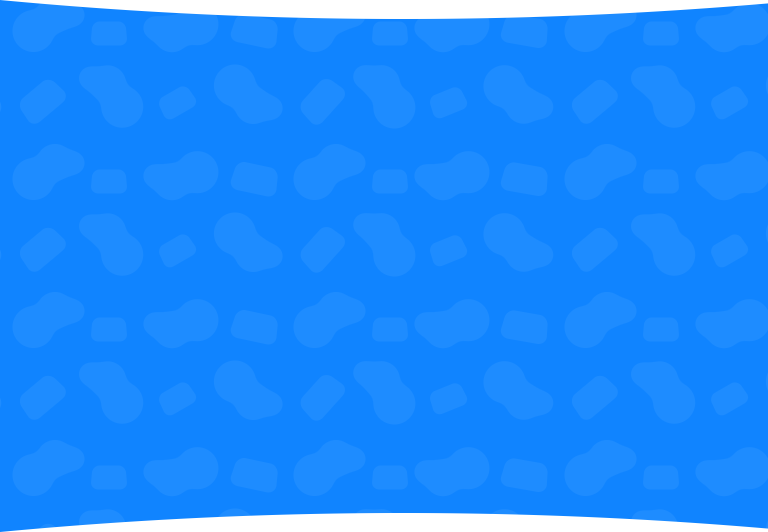
Reproduce this pattern procedurally as a Shadertoy shader.

```glsl
#define DESIGN_WIDTH 768.0
#define CELL vec2(276.0, 148.0)
#define ARC_CENTER 403.0
#define ARC_SAG 19.0
#define BLEND 8.0
#define TAPER 0.005
#define BASE_BLUE vec3(0.063, 0.518, 1.0)
#define BLOB_BLUE vec3(0.118, 0.549, 1.0)
#define PAPER vec3(1.0)

const int SHAPES = 8;
const float BEAN = 0.0, MIRRORED_BEAN = 1.0, SMALL_BLOCK = 2.0, LARGE_BLOCK = 3.0;

// Centre x, centre y (downward), rotation in degrees, kind
const vec4 layout_[SHAPES] = vec4[SHAPES](
    vec4( 48.5, 172.0,   0.0, BEAN),
    vec4(109.0, 181.5,   0.0, SMALL_BLOCK),
    vec4(181.0, 174.5, 197.0, BEAN),
    vec4(255.0, 179.0,  12.0, LARGE_BLOCK),
    vec4( 42.0, 101.0, -40.0, LARGE_BLOCK),
    vec4(110.5,  95.0,  20.0, MIRRORED_BEAN),
    vec4(177.0, 102.5, -30.0, SMALL_BLOCK),
    vec4(248.5,  95.0, 190.0, MIRRORED_BEAN));

// Sideways shift and extra rotation in every other column
const vec2 variation[SHAPES] = vec2[SHAPES](
    vec2( 5.0, 0.0), vec2( 5.0, 0.0), vec2(-5.0, 0.0), vec2(-6.0, -2.0),
    vec2( 4.0, -8.0), vec2(-3.0, 4.0), vec2(-5.0, 8.0), vec2(-6.0, -3.0));

float smoothUnion(float a, float b) {
    float h = max(BLEND - abs(a - b), 0.0) / BLEND;
    return min(a, b) - 0.25 * BLEND * h * h;
}

vec2 rotate(vec2 p, float degrees_) {
    float a = radians(degrees_), c = cos(a), s = sin(a);
    return mat2(c, -s, s, c) * p;
}

// Three blended circles: wide end, bend, narrow tip
float beanDistance(vec2 p) {
    float wideEnd = length(p - vec2(-15.0, 7.0)) - 21.0;
    float bend = length(p - vec2(6.5, -9.5)) - 18.5;
    float tip = length(p - vec2(24.5, -9.0)) - 11.5;
    return smoothUnion(smoothUnion(wideEnd, bend), tip);
}

float blockDistance(vec2 p, vec2 halfSize, float radius) {
    p.x *= 1.0 - TAPER * p.y;
    vec2 q = abs(p) - halfSize + radius;
    return length(max(q, 0.0)) + min(max(q.x, q.y), 0.0) - radius;
}

float shapeDistance(vec2 p, float kind) {
    if (kind == BEAN) return beanDistance(p);
    if (kind == MIRRORED_BEAN) return beanDistance(vec2(-p.x, p.y));
    if (kind == SMALL_BLOCK) return blockDistance(p, vec2(17.5, 12.0), 7.5);
    return blockDistance(p, vec2(22.5, 14.5), 9.0);
}

// Nearest shape over all repeats
float patternDistance(vec2 p) {
    float nearest = 1e3;
    for (int i = 0; i < SHAPES; i++) {
        vec4 item = layout_[i];
        vec2 offset = p - item.xy;
        vec2 cell = round(offset / CELL);
        vec2 change = variation[i] * mod(cell.x, 2.0);
        offset -= cell * CELL + vec2(change.x, 0.0);
        offset = rotate(offset, item.z + change.y);
        nearest = min(nearest, shapeDistance(offset, item.w));
    }
    return nearest;
}

float coverage(float dist, float pixel) {
    return clamp(0.5 - dist / pixel, 0.0, 1.0);
}

void mainImage(out vec4 fragColor, in vec2 fragCoord) {
    float pixel = DESIGN_WIDTH / iResolution.x;
    vec2 p = vec2(fragCoord.x, iResolution.y - fragCoord.y) * pixel;
    float height = iResolution.y * pixel;

    vec3 color = mix(BASE_BLUE, BLOB_BLUE, coverage(patternDistance(p), pixel));

    // Panel with inward curved top and bottom
    float fromCenter = (p.x - ARC_CENTER) / ARC_CENTER;
    float sag = ARC_SAG * (1.0 - fromCenter * fromCenter);
    float panel = sag - min(p.y, height - p.y);
    fragColor = vec4(mix(PAPER, color, coverage(panel, pixel)), 1.0);
}
```
